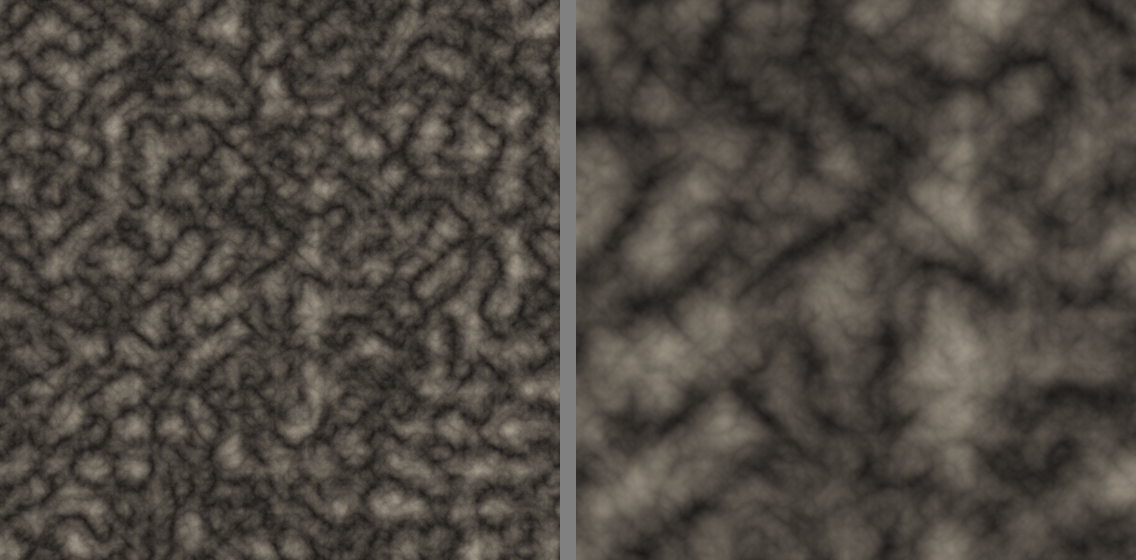
Left: the whole. Right: its middle third, enlarged.
Give the GLSL for this texture, as a WebGL 1 fragment shader.

```glsl
precision highp float;
// Smoky, mottled stone: pale soft lumps separated by dark creases.
// Five octaves of folded gradient noise (turbulence) are summed,
// then mapped linearly from warm charcoal to pale taupe.

uniform vec2 u_resolution;

// Pseudo-random unit vector for a lattice point
vec2 randomGradient(vec2 cell) {
  vec3 p = fract(cell.xyx * vec3(0.1031, 0.1030, 0.0973));
  p += dot(p, p.yzx + 33.33);
  float angle = 6.28318 * fract((p.x + p.y) * p.z);
  return vec2(cos(angle), sin(angle));
}

float cornerValue(vec2 cell, vec2 local, vec2 corner) {
  return dot(randomGradient(cell + corner), local - corner);
}

// Gradient noise with quintic interpolation
float gradientNoise(vec2 p) {
  vec2 cell = floor(p);
  vec2 f = p - cell;
  vec2 fade = f * f * f * (f * (f * 6.0 - 15.0) + 10.0);
  float bottom = mix(cornerValue(cell, f, vec2(0.0, 0.0)),
                     cornerValue(cell, f, vec2(1.0, 0.0)), fade.x);
  float top = mix(cornerValue(cell, f, vec2(0.0, 1.0)),
                  cornerValue(cell, f, vec2(1.0, 1.0)), fade.x);
  return mix(bottom, top, fade.y);
}

// Folded noise: every zero crossing becomes a slightly rounded crease
float turbulence(vec2 p) {
  float sum = 0.0;
  float amplitude = 1.0;
  for (int octave = 0; octave < 5; octave++) {
    float n = gradientNoise(p);
    sum += amplitude * sqrt(n * n + 0.0003);
    amplitude *= 0.5;
    p = p * 2.0 + vec2(17.37, 9.61);
  }
  return sum;
}

void main() {
  vec2 uv = gl_FragCoord.xy / min(u_resolution.x, u_resolution.y);
  float height = turbulence(uv * 14.0 + vec2(3.7, 8.2));

  // Tone runs a little past both ends of the ramp
  vec3 charcoal = vec3(0.178, 0.161, 0.148);
  vec3 taupe = vec3(0.520, 0.490, 0.440);
  float tone = max(1.77 * height - 0.27, -0.2);
  gl_FragColor = vec4(mix(charcoal, taupe, tone), 1.0);
}
```
